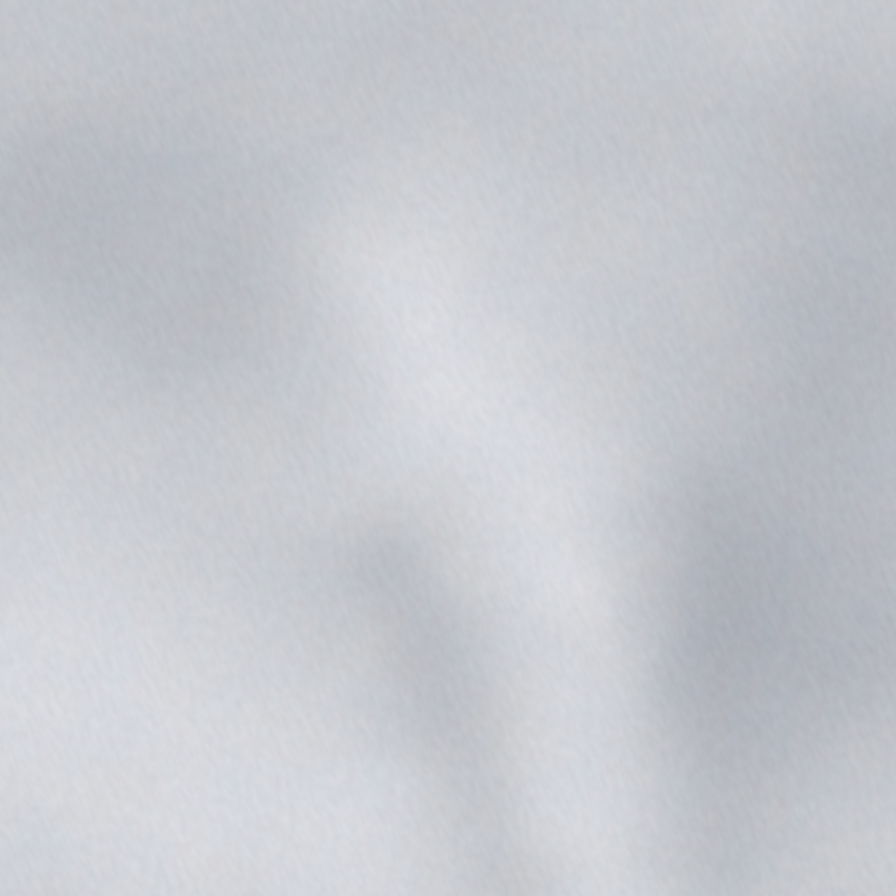
Write a WebGL 1 fragment shader that draws this texture.

```glsl
precision highp float;
// Soft grey, cloudy cloth: broad light and dark folds blurred along line segments,
// warped and mottled by gradient noise, under a fine slanted grain
// and a faint blue and pink tint.
uniform vec2 u_resolution;

vec2 gradientAt(vec2 cell) {
  vec3 h = fract(cell.xyx * vec3(0.1031, 0.1030, 0.0973));
  h += dot(h, h.yzx + 33.33);
  float angle = 6.2832 * fract((h.x + h.y) * h.z);
  return vec2(cos(angle), sin(angle));
}

// Gradient noise, roughly -0.7 to 0.7
float noise(vec2 p) {
  vec2 i = floor(p);
  vec2 f = p - i;
  vec2 u = f * f * f * (f * (f * 6.0 - 15.0) + 10.0);
  vec2 e = vec2(1.0, 0.0);
  float low = mix(dot(gradientAt(i), f), dot(gradientAt(i + e), f - e), u.x);
  float high = mix(dot(gradientAt(i + e.yx), f - e.yx),
                   dot(gradientAt(i + e.xx), f - e.xx), u.x);
  return mix(low, high, u.y);
}

float cloud(vec2 p) {
  float sum = 0.0;
  float amplitude = 1.0;
  for (int octave = 0; octave < 4; octave++) {
    sum += amplitude * noise(p);
    p = mat2(1.6, 1.2, -1.2, 1.6) * p + 17.3;
    amplitude *= 0.5;
  }
  return sum;
}

// Gaussian falloff around the segment from a to b
float fold(vec2 p, vec2 a, vec2 b, float radius) {
  vec2 ab = b - a;
  vec2 d = p - a - ab * clamp(dot(p - a, ab) / dot(ab, ab), 0.0, 1.0);
  return exp(-dot(d, d) / (radius * radius));
}

// Brightness of the folds: 0 dark, 0.5 middle, 1 light
float foldTone(vec2 p) {
  float tone = 0.6;
  // Shaded folds
  tone -= 0.55 * fold(p, vec2(0.02, 0.77), vec2(0.24, 0.68), 0.15);
  tone -= 0.22 * fold(p, vec2(0.15, 0.96), vec2(0.60, 0.95), 0.15);
  tone -= 0.50 * fold(p, vec2(0.42, 0.36), vec2(0.55, 0.03), 0.08);
  tone -= 0.65 * fold(p, vec2(1.00, 0.75), vec2(0.91, 0.30), 0.20);
  tone -= 0.40 * fold(p, vec2(0.77, 0.42), vec2(0.80, 0.05), 0.10);
  // Lit folds
  tone += 0.45 * fold(p, vec2(0.44, 0.67), vec2(0.62, 0.42), 0.11);
  tone += 0.38 * fold(p, vec2(0.65, 0.30), vec2(0.68, 0.00), 0.08);
  tone += 0.40 * fold(p, vec2(0.00, 0.21), vec2(0.42, 0.05), 0.19);
  return tone;
}

void main() {
  vec2 p = gl_FragCoord.xy / u_resolution;

  // Large forms
  vec2 warp = vec2(cloud(p * 4.0 + 3.7), cloud(p * 4.0 + 41.2));
  float tone = foldTone(p + 0.035 * warp);
  tone += 0.16 * cloud(p * 5.0 + 9.1);

  vec3 dark = vec3(0.715, 0.727, 0.755);
  vec3 middle = vec3(0.780, 0.790, 0.810);
  vec3 light = vec3(0.842, 0.849, 0.870);
  vec3 color = tone < 0.5 ? mix(dark, middle, tone * 2.0)
                          : mix(middle, light, tone * 2.0 - 1.0);

  // Grain stretched along a steep slant, falling to the right
  vec2 slant = vec2(0.91 * p.x + 0.41 * p.y, 0.91 * p.y - 0.41 * p.x);
  float grain = noise(slant * vec2(150.0, 48.0)) + 0.7 * noise(p * 95.0 + 5.3);
  grain += 0.5 * noise(slant * vec2(240.0, 130.0) + 71.0);
  color += 0.018 * grain;

  // Blotches of cool and warm tint
  float tint = noise(p * 13.0 + 23.0) + 0.8 * noise(p * 42.0 + 61.0);
  color += 0.012 * tint * vec3(-0.7, -0.1, 0.8);
  color += 0.008 * noise(p * 60.0 + 87.0) * vec3(1.0, -0.6, 0.2);

  gl_FragColor = vec4(clamp(color, 0.0, 1.0), 1.0);
}
```
